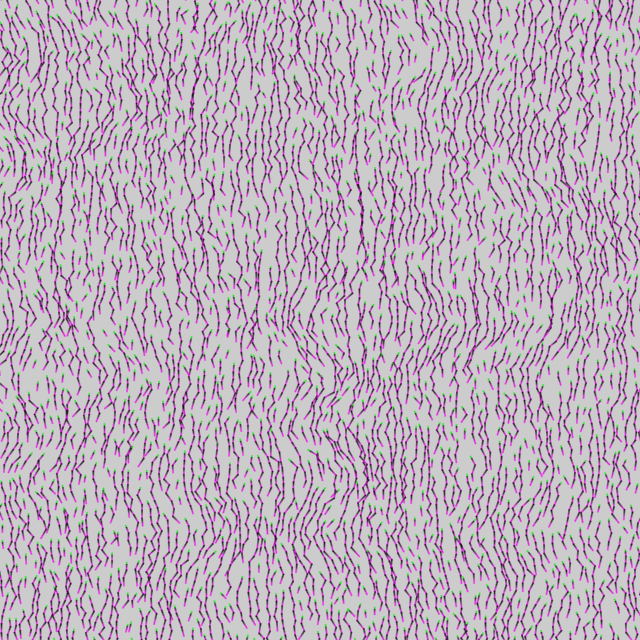
A Shadertoy shader for this pattern:

```glsl
// Broken strands of thin, kinked strokes running down a pale grey ground.
// Each column holds a chain of jittered nodes that sways with its neighbours.
// A stroke fades from black to magenta, and every chain starts with a green tip.

const vec2 GRID = vec2(90.0, 84.0);          // columns and rows across the canvas
const float REACH = 0.0023;                  // soft half width, canvas units
const float OPACITY = 0.82;                  // strength at the stroke centre
const float WANDER = 0.7;                    // own drift of a column, in columns
const float SWAY = 3.4;                      // shared drift of neighbours, in columns
const vec2 JITTER = vec2(0.85, 0.4);         // kink size, in cells

const vec3 GROUND  = vec3(0.80);
const vec3 INK     = vec3(0.0, 0.04, 0.0);
const vec3 MAGENTA = vec3(0.93, 0.0, 0.93);
const vec3 TIP     = vec3(0.0, 0.90, 0.0);

// Hash of a cell and a salt, without sine
float hash(vec2 cell, float salt) {
    vec3 q = fract(vec3(cell, salt) * vec3(0.1031, 0.1030, 0.0973));
    q += dot(q, q.yzx + 33.33);
    return fract((q.x + q.y) * q.z);
}

// Smooth noise over the plane
float valueNoise(vec2 p, float salt) {
    vec2 i = floor(p);
    vec2 f = smoothstep(0.0, 1.0, p - i);
    float upper = mix(hash(i, salt), hash(i + vec2(1.0, 0.0), salt), f.x);
    float lower = mix(hash(i + vec2(0.0, 1.0), salt), hash(i + 1.0, salt), f.x);
    return mix(upper, lower, f.y);
}

// Sideways drift shared by neighbouring columns
float sway(vec2 g) {
    return SWAY * (valueNoise(g / vec2(15.0, 7.0), 37.0) - 0.5);
}

// Vertical offset of a whole column
float columnPhase(float column) {
    return hash(vec2(column, 7.0), 51.0);
}

// Position of a chain node, in grid units
vec2 nodePosition(vec2 cell) {
    vec2 kink = vec2(hash(cell, 11.0), hash(cell, 23.0)) - 0.5;
    float drift = WANDER * (valueNoise(vec2(cell.x, cell.y / 5.0), 61.0) - 0.5);
    vec2 centre = cell + vec2(0.5, columnPhase(cell.x));
    return centre + vec2(drift + sway(centre), 0.0) + JITTER * kink;
}

// Whether a node is joined to the next one below it;
// some stretches are nearly whole, others fall into short pieces
bool isLinked(vec2 cell) {
    float gapChance = mix(0.04, 0.42, valueNoise(vec2(cell.x, cell.y / 6.0), 71.0));
    return hash(cell, 89.0) > gapChance;
}

// x: distance to the segment, y: position along it from 0 to 1
vec2 segmentDistance(vec2 p, vec2 a, vec2 b) {
    vec2 ab = b - a;
    float t = clamp(dot(p - a, ab) / dot(ab, ab), 0.0, 1.0);
    return vec2(length(p - a - ab * t), t);
}

// Colour along a stroke, with a green tip where a chain begins
vec3 strokeColour(float t, bool startsChain) {
    vec3 colour = mix(INK, MAGENTA, smoothstep(0.15, 0.85, t));
    float tip = startsChain ? 1.0 - smoothstep(0.1, 0.25, t) : 0.0;
    return mix(colour, TIP, tip);
}

// Paint one link of a chain over the colour below
vec3 paintLink(vec3 under, vec2 p, vec2 cell, float pixel) {
    if (!isLinked(cell)) return under;
    vec2 below = cell + vec2(0.0, 1.0);
    vec2 hit = segmentDistance(p, nodePosition(cell) / GRID, nodePosition(below) / GRID);
    float cover = OPACITY * clamp(1.0 - hit.x / max(REACH, pixel), 0.0, 1.0);
    if (cover <= 0.0) return under;
    bool startsChain = !isLinked(cell - vec2(0.0, 1.0));
    return mix(under, strokeColour(hit.y, startsChain), cover);
}

void mainImage(out vec4 fragColor, in vec2 fragCoord) {
    float pixel = 1.0 / iResolution.y;
    vec2 p = fragCoord * pixel;
    p.y = 1.0 - p.y;                         // rows count downwards
    vec2 g = p * GRID;
    float nearest = floor(g.x - sway(g));    // column under this point

    vec3 colour = GROUND;
    for (int i = -2; i <= 2; i++) {
        float column = nearest + float(i);
        float row = floor(g.y - columnPhase(column));
        for (int j = -1; j <= 1; j++) {
            colour = paintLink(colour, p, vec2(column, row + float(j)), pixel);
        }
    }
    fragColor = vec4(colour, 1.0);
}
```
